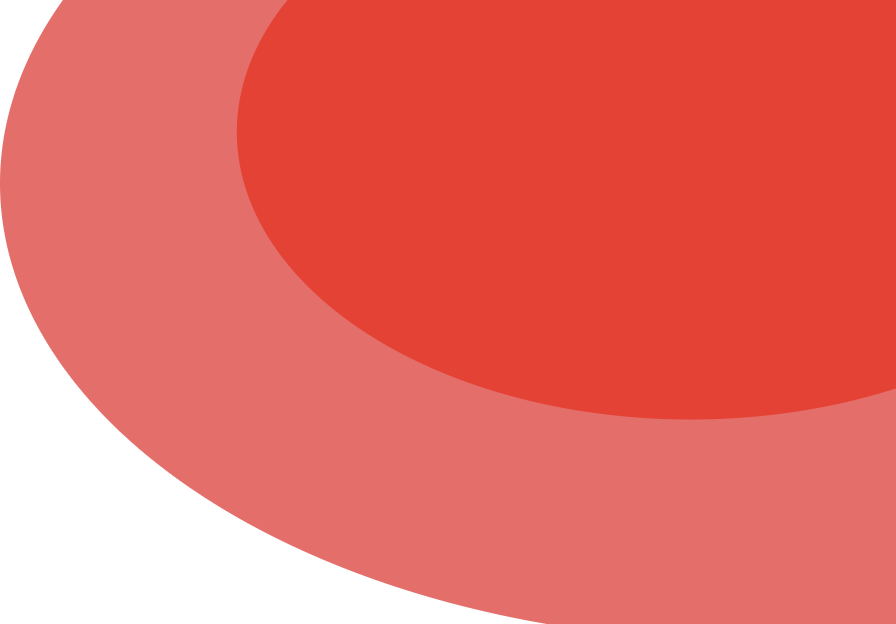
Give the GLSL for this background, as a Shadertoy shader.

```glsl
// Two nested, off-centre ellipses on white: a wide rose one and a red one on top.
// Each is an implicit ellipse whose value is divided by its gradient, which gives
// a distance in pixels for a smooth edge at any size.

#define OUTER_CENTER vec2(0.8385, 0.7060)
#define OUTER_RADII  vec2(0.8385, 0.7337)
#define INNER_CENTER vec2(0.7708, 0.7884)
#define INNER_RADII  vec2(0.5065, 0.4607)
#define PAPER vec3(1.0)
#define ROSE  vec3(0.894, 0.431, 0.416)
#define RED   vec3(0.894, 0.259, 0.204)

// Coverage of an ellipse given in fractions of the canvas
float ellipseMask(vec2 uv, vec2 center, vec2 radii) {
    vec2 p = (uv - center) / radii;
    vec2 pixelGradient = 2.0 * p / (radii * iResolution.xy);
    float pixelDistance = (dot(p, p) - 1.0) / max(length(pixelGradient), 1e-5);
    return clamp(0.5 - pixelDistance, 0.0, 1.0);
}

void mainImage(out vec4 fragColor, in vec2 fragCoord) {
    vec2 uv = fragCoord / iResolution.xy;

    // Layers from back to front
    vec3 color = PAPER;
    color = mix(color, ROSE, ellipseMask(uv, OUTER_CENTER, OUTER_RADII));
    color = mix(color, RED, ellipseMask(uv, INNER_CENTER, INNER_RADII));

    fragColor = vec4(color, 1.0);
}
```
